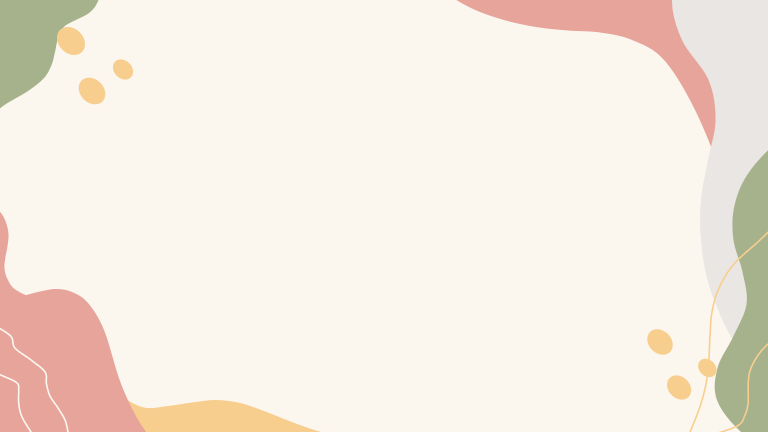
Write a Shadertoy shader that draws this background.

```glsl
#define VIEW_HEIGHT 432.0
#define LINE_WIDTH 1.6
#define DOT_RADII vec2(15.5, 12.3)
#define CREAM vec3(0.986, 0.967, 0.938)
#define ROSE vec3(0.906, 0.643, 0.606)
#define SAGE vec3(0.648, 0.698, 0.550)
#define AMBER vec3(0.973, 0.808, 0.556)
#define MIST vec3(0.912, 0.902, 0.890)
#define KNOTS 12

// Smooth Catmull-Rom profile through evenly spaced heights
float profile(float t, float h[KNOTS]) {
    t = clamp(t, 1.0, float(KNOTS - 2));
    int i = min(int(t), KNOTS - 3);
    float f = t - float(i);
    float a = h[i - 1], b = h[i], c = h[i + 1], d = h[i + 2];
    return b + 0.5 * f * (c - a + f * (2.0 * a - 5.0 * b + 4.0 * c - d
             + f * (3.0 * (b - c) + d - a)));
}

// Signed distance to a profile: q.x runs along it, q.y across it
float edge(vec2 q, float start, float spacing, float h[KNOTS]) {
    float t = (q.x - start) / spacing;
    float e = 0.02;
    float slope = (profile(t + e, h) - profile(t - e, h)) / (2.0 * e * spacing);
    return (q.y - profile(t, h)) * inversesqrt(1.0 + slope * slope);
}

// Antialiased fill and stroke
void fill(inout vec3 color, float d, vec3 paint) {
    float pixel = VIEW_HEIGHT / iResolution.y;
    color = mix(color, paint, clamp(0.5 - d / pixel, 0.0, 1.0));
}

void stroke(inout vec3 color, float d, vec3 paint) {
    fill(color, abs(d) - 0.5 * LINE_WIDTH, paint);
}

// Three slanted oval dots
void dotTrio(inout vec3 color, vec2 p, vec2 origin, float size) {
    vec2 offset[3] = vec2[3](vec2(0.0), vec2(21.0, -50.0), vec2(52.0, -28.5));
    for (int i = 0; i < 3; i++) {
        vec2 q = (p - origin) / size - offset[i];
        q = vec2(q.x - q.y, q.x + q.y) * 0.7071;
        vec2 radii = DOT_RADII * (i == 0 ? 1.0 : i == 1 ? 0.95 : 0.72);
        float k = length(q / radii);
        float d = k * (k - 1.0) / max(length(q / (radii * radii)), 0.001);
        fill(color, d * size, AMBER);
    }
}

void mainImage(out vec4 fragColor, in vec2 fragCoord) {
    vec2 p = fragCoord / iResolution.y * VIEW_HEIGHT;
    vec2 q = p.yx;
    vec3 color = CREAM;

    // Upper left leaf
    fill(color, edge(q, 302.0, 13.0, float[KNOTS](-40.0, -12.0, 6.0, 28.0,
        44.0, 51.5, 55.0, 58.0, 65.0, 89.0, 98.5, 100.0)), SAGE);

    // Upper right wave and the pale band over it
    fill(color, -edge(p, 408.0, 32.0, float[KNOTS](462.0, 442.0, 423.5, 412.0,
        405.0, 401.5, 399.5, 392.0, 372.0, 320.0, 242.0, 160.0)), ROSE);
    fill(color, -edge(q, 32.0, 40.0, float[KNOTS](768.0, 744.0, 722.5, 707.5,
        701.0, 701.0, 708.0, 715.5, 708.5, 682.0, 672.0, 682.0)), MIST);

    // Right leaf
    fill(color, -edge(q, -32.0, 32.0, float[KNOTS](785.0, 741.0, 717.0, 717.5,
        733.5, 746.5, 742.5, 733.5, 734.0, 746.5, 775.0, 820.0)), SAGE);

    // Bottom dune
    fill(color, edge(p, 96.0, 24.0, float[KNOTS](50.0, 36.0, 24.5, 26.0,
        29.5, 32.0, 29.0, 21.0, 11.5, 2.8, -4.0, -10.0)), AMBER);

    // Lower left hill joined with its side lobe
    float hill = edge(p, -8.0, 16.0, float[KNOTS](132.0, 134.0, 136.5, 140.5,
        143.0, 140.0, 129.0, 102.0, 51.0, 16.0, -8.0, -28.0));
    float lobe = edge(q, 120.0, 11.0, float[KNOTS](70.0, 40.0, 16.0, 7.5,
        4.5, 5.5, 7.5, 8.5, 6.5, 1.0, -10.0, -25.0));
    fill(color, min(hill, lobe), ROSE);

    // Pale lines on the hill
    stroke(color, edge(q, -12.0, 12.0, float[KNOTS](70.0, 68.0, 65.0, 58.0,
        50.0, 46.5, 45.0, 31.0, 15.0, 10.5, -8.0, -30.0)), CREAM);
    stroke(color, edge(q, -7.0, 7.0, float[KNOTS](35.0, 31.0, 26.5, 22.5,
        20.0, 18.8, 18.5, 18.7, 17.0, 3.0, -15.0, -30.0)), CREAM);

    // Amber lines on the right
    stroke(color, edge(q, -24.0, 24.0, float[KNOTS](680.0, 690.0, 699.5, 706.0,
        708.8, 710.0, 712.0, 719.0, 734.0, 760.0, 785.0, 810.0)), AMBER);
    stroke(color, edge(q, -16.0, 11.0, float[KNOTS](670.0, 705.0, 737.0, 745.0,
        748.0, 748.2, 748.3, 750.0, 755.0, 763.0, 775.0, 788.0)), AMBER);

    // Dots in two opposite corners
    dotTrio(color, p, vec2(71.0, 391.0), 1.0);
    dotTrio(color, p, vec2(660.0, 90.0), 0.91);

    fragColor = vec4(color, 1.0);
}
```
